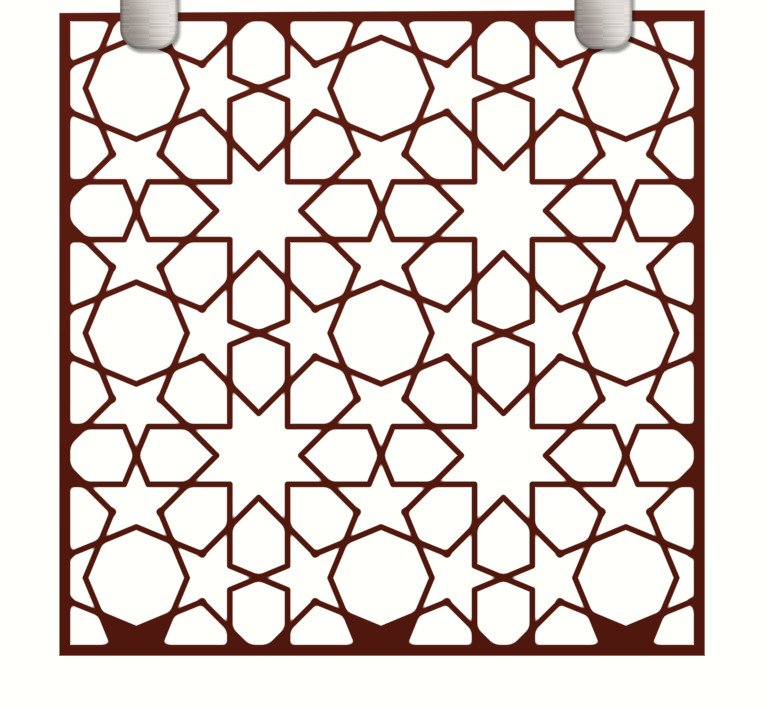
A WebGL 1 fragment shader for this pattern:

```glsl
precision highp float;

uniform vec2 u_resolution;

float hash(vec2 p) {
  return fract(sin(dot(p, vec2(127.1, 311.7))) * 43758.5453);
}

float segment(vec2 p, vec2 a, vec2 b) {
  vec2 ab = b - a;
  return length(p - a - ab * clamp(dot(p - a, ab) / dot(ab, ab), 0.0, 1.0));
}

// Rounded union, which fillets the acute joints
float smoothMin(float a, float b, float k) {
  float h = max(k - abs(a - b), 0.0) / k;
  return min(a, b) - h * h * k * 0.25;
}

// Strapwork around an octagon, in one eighth of a unit cell
float lattice(vec2 cell) {
  vec2 q = vec2(min(cell.x, cell.y), max(cell.x, cell.y));
  vec2 crossing = vec2(0.147);
  vec2 elbow = vec2(0.0973, 0.2693);
  vec2 shoulder = vec2(0.049, 0.382);
  vec2 apex = vec2(0.0, 0.5);

  float octagon = segment(q, vec2(0.0, 0.208), crossing);
  float starSide = segment(q, crossing, elbow);
  float diagonal = segment(q, elbow, vec2(0.328, 0.5));
  float square = segment(q, shoulder, vec2(0.382));
  float starTip = segment(q, shoulder, apex);
  float mirroredTip = segment(q, shoulder * vec2(-1.0, 1.0), apex);

  float d = smoothMin(octagon, starSide, 0.014);
  d = smoothMin(d, diagonal, 0.014);
  d = smoothMin(d, square, 0.016);
  d = min(d, smoothMin(starTip, mirroredTip, 0.016));
  return d - 0.0113;
}

// Solid pieces where the stars are cut by the border
float solidPieces(vec2 p, vec2 cell, float box) {
  vec2 q = vec2(min(cell.x, cell.y), max(cell.x, cell.y));
  float tip = max(max(0.21 - q.x, 0.382 - q.y), q.y - q.x - 0.172);
  tip = max(tip, 1.15 - box);

  float wedge = max(0.192 - dot(cell, vec2(0.383, 0.924)),
                    dot(cell, vec2(0.924, 0.383)) - 0.192);
  return min(tip, max(wedge, p.y + 1.1));
}

float panel(vec2 p) {
  vec2 cell = abs(fract(p + 0.5) - 0.5);
  vec2 fromCenter = abs(p - vec2(0.004, 0.0));
  float box = max(fromCenter.x, fromCenter.y);
  float d = smoothMin(lattice(cell), 1.274 - box, 0.02);
  d = min(d, solidPieces(p, cell, box));

  // The upper edge rises slightly to the right
  float outer = max(box - 1.318, p.y - 1.314 - 0.005 * p.x);
  return max(d, outer);
}

vec2 clipSpace(vec2 p) {
  float side = p.x < 0.0 ? -1.0 : 1.0;
  return p - vec2(side * 0.928 - 0.02, 1.46);
}

float clipShape(vec2 c) {
  return length(max(abs(c) - vec2(0.033, 0.215), 0.0)) - 0.085;
}

vec3 brushedSteel(vec2 c, float d) {
  float sheen = smoothstep(-0.12, 0.09, c.x + 0.35 * (c.y + 0.2));
  vec3 steel = mix(vec3(0.58, 0.55, 0.53), vec3(0.88, 0.86, 0.84), sheen);
  float grain = hash(floor(vec2(c.x * 12.0, c.y * 160.0)));
  steel += 0.06 * (grain - 0.5);
  return steel * mix(1.0, 0.72, smoothstep(-0.018, 0.0, d));
}

void main() {
  // One unit is one repeat, centred on the middle octagon
  float scale = 0.3187 * u_resolution.x;
  vec2 p = (gl_FragCoord.xy - 0.5 * u_resolution) / scale;
  p -= vec2(-0.012, 0.0855);
  float edge = 0.9 / scale;

  vec3 color = vec3(1.0, 1.0, 0.99);
  vec3 maroon = mix(vec3(0.31, 0.09, 0.05), vec3(0.36, 0.11, 0.07),
                    smoothstep(-1.4, 1.4, p.y));
  color = mix(maroon, color, smoothstep(-edge, edge, panel(p)));

  // Hanging clips with a thin shadow beneath
  vec2 c = clipSpace(p);
  float shadow = clipShape(c + vec2(-0.008, 0.014));
  color *= mix(0.6, 1.0, smoothstep(-0.01, 0.012, shadow));
  float clip = clipShape(c);
  color = mix(brushedSteel(c, clip), color, smoothstep(-edge, edge, clip));

  gl_FragColor = vec4(color, 1.0);
}
```
